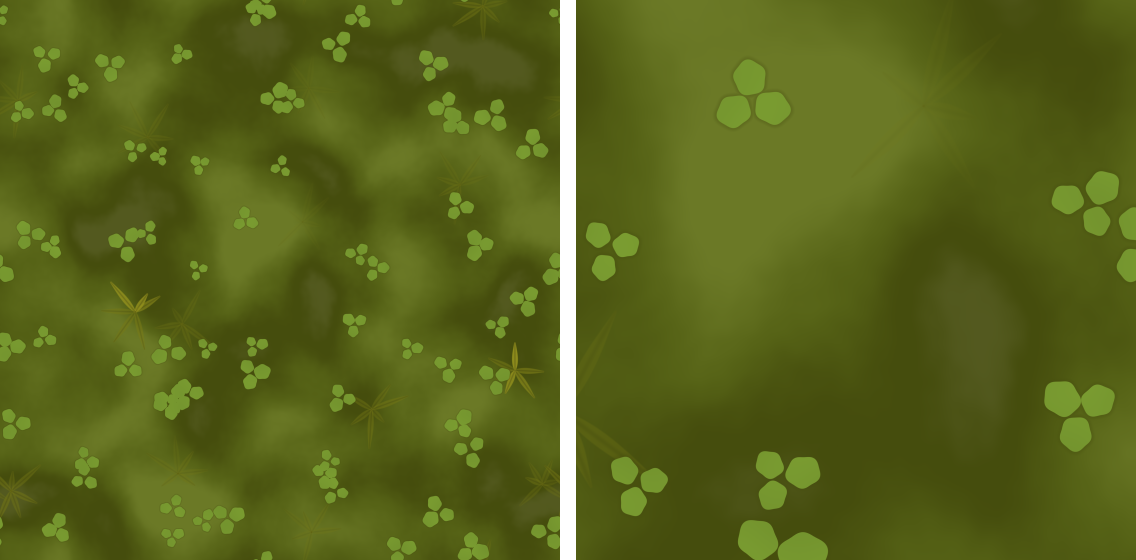
Left, the full canvas; right, a detail of the centre.
Write a Shadertoy shader that draws this texture.

```glsl
// Mossy forest floor: soft olive mottling with grey-brown hollows, faint
// star-shaped plants with pointed blades, and scattered three-leaf clovers.
// Wrapped gradient noise and wrapped scatter grids make the square tile.

const float TAU = 6.2832;

const vec3 SOIL   = vec3(0.325, 0.350, 0.120);
const vec3 SHADE  = vec3(0.270, 0.300, 0.050);
const vec3 MOSS   = vec3(0.335, 0.385, 0.085);
const vec3 GLOW   = vec3(0.420, 0.475, 0.150);
const vec3 BLADE  = vec3(0.450, 0.460, 0.080);
const vec3 YELLOW = vec3(0.640, 0.620, 0.130);
const vec3 CLOVER = vec3(0.465, 0.595, 0.185);

const float CLOVER_CELLS = 6.0;
const float CLOVER_SHARE = 0.88;
const float LEAF_MIN = 0.0080;
const float LEAF_MAX = 0.0138;
const float PLANT_CELLS = 4.0;
const float PLANT_SHARE = 0.88;
const float BLADE_MIN = 0.030;
const float BLADE_MAX = 0.072;
const float BLADE_WIDTH = 0.0048;

// Integer hash of a wrapped cell and a seed, three values in 0..1
vec3 hash3(vec2 cell, float period, float seed) {
    uvec3 v = uvec3(mod(cell, period), seed);
    v = v * 1664525u + 1013904223u;
    v.x += v.y * v.z; v.y += v.z * v.x; v.z += v.x * v.y;
    v ^= v >> 16u;
    v.x += v.y * v.z; v.y += v.z * v.x; v.z += v.x * v.y;
    return vec3(v) * exp2(-32.0);
}

float corner(vec2 cell, vec2 offset, vec2 f, float period, float seed) {
    float a = TAU * hash3(cell + offset, period, seed).x;
    return dot(vec2(cos(a), sin(a)), f - offset);
}

// Gradient noise repeating after a whole number of cells
float noise(vec2 uv, float period, float seed) {
    vec2 p = uv * period, cell = floor(p), f = p - cell;
    vec2 u = f * f * f * (f * (f * 6.0 - 15.0) + 10.0);
    vec2 e = vec2(0.0, 1.0);
    return mix(mix(corner(cell, e.xx, f, period, seed), corner(cell, e.yx, f, period, seed), u.x),
               mix(corner(cell, e.xy, f, period, seed), corner(cell, e.yy, f, period, seed), u.x), u.y);
}

vec2 turn(vec2 p, float a) {
    float c = cos(a), s = sin(a);
    return vec2(c * p.x + s * p.y, c * p.y - s * p.x);
}

vec3 ground(vec2 uv) {
    vec2 warped = uv + 0.035 * vec2(noise(uv, 5.0, 1.0), noise(uv, 5.0, 2.0));
    float n = 0.5 + 0.48 * noise(warped, 6.0, 3.0) + 0.28 * noise(warped, 4.0, 4.0)
                  + 0.16 * noise(warped, 13.0, 5.0);
    n += 0.025 * noise(warped, 37.0, 6.0) + 0.02 * noise(warped, 80.0, 7.0);
    vec3 col = mix(SHADE, MOSS, smoothstep(0.34, 0.57, n));
    col = mix(col, GLOW, smoothstep(0.52, 0.77, n));
    return mix(SOIL, col, smoothstep(0.22, 0.34, n));
}

// Pointed blades fanning out from the heart of each plant
vec3 addPlants(vec3 col, vec2 uv, float px) {
    vec2 p = uv * PLANT_CELLS, home = floor(p);
    for (int k = 0; k < 9; k++) {
        vec2 cell = home + vec2(k % 3 - 1, k / 3 - 1);
        vec3 place = hash3(cell, PLANT_CELLS, 11.0);
        vec3 look = hash3(cell, PLANT_CELLS, 12.0);
        vec2 q = (p - cell - place.xy) / PLANT_CELLS;
        if (place.z > PLANT_SHARE || length(q) > BLADE_MAX + 0.01) continue;
        float vivid = smoothstep(0.86, 0.95, look.y);
        float strength = mix(0.12, 0.65, look.y) + 0.25 * vivid;
        for (int i = 0; i < 6; i++) {
            vec3 r = hash3(cell, PLANT_CELLS, 20.0 + float(i));
            vec2 b = turn(q, TAU * (look.x + (float(i) + 0.6 * r.x) / 7.0));
            float len = mix(BLADE_MIN, BLADE_MAX, r.y);
            float t = clamp(b.x / len, 0.0, 1.0);
            float halfWidth = BLADE_WIDTH * 2.6 * t * (1.0 - t) * (1.7 - t);
            float d = length(vec2(b.x - t * len, max(abs(b.y) - halfWidth, 0.0)));
            float body = 1.0 - smoothstep(0.0, 1.2 * px + 0.0006, d);
            float rib = 0.82 + 0.18 * smoothstep(0.0, 0.0025, abs(b.y));
            vec3 tint = mix(BLADE, YELLOW, vivid * r.z) * rib;
            col = mix(col, tint, body * strength * mix(0.6, 1.0, r.z));
        }
    }
    return col;
}

// Two possible clovers per cell, each with three roundish leaflets
vec3 addClovers(vec3 col, vec2 uv, float px) {
    vec2 p = uv * CLOVER_CELLS, home = floor(p);
    float d = 1.0;
    for (int k = 0; k < 18; k++) {
        vec2 cell = home + vec2(k % 3 - 1, (k / 3) % 3 - 1);
        float seed = 40.0 + 10.0 * float(k / 9);
        vec3 place = hash3(cell, CLOVER_CELLS, seed);
        vec3 look = hash3(cell, CLOVER_CELLS, seed + 1.0);
        vec2 q = (p - cell - place.xy) / CLOVER_CELLS;
        if (place.z > CLOVER_SHARE || length(q) > 0.05) continue;
        float size = mix(LEAF_MIN, LEAF_MAX, look.y);
        for (int i = 0; i < 3; i++) {
            vec3 r = hash3(cell, CLOVER_CELLS, seed + 2.0 + float(i));
            vec2 b = turn(q, TAU * (look.x + (float(i) + 0.2 * r.x) / 3.0));
            b.x -= size * mix(1.15, 1.4, look.z);
            float wobble = 1.0 + 0.05 * cos(5.0 * atan(b.y, b.x) + TAU * r.y);
            float radius = size * mix(0.86, 1.08, r.z) * wobble;
            d = min(d, length(b * vec2(0.95, 1.06)) - radius);
        }
    }
    float rim = 1.0 - smoothstep(0.0, 0.003, d);
    col = mix(col, SHADE, 0.3 * rim);
    vec3 leaf = CLOVER * (1.0 + 0.06 * noise(uv, 24.0, 8.0));
    return mix(col, leaf, 1.0 - smoothstep(-0.7 * px, 0.7 * px, d));
}

void mainImage(out vec4 fragColor, in vec2 fragCoord) {
    vec2 uv = fragCoord / iResolution.xy;
    float px = 1.0 / iResolution.y;
    vec3 col = addPlants(ground(uv), uv, px);
    fragColor = vec4(addClovers(col, uv, px), 1.0);
}
```
